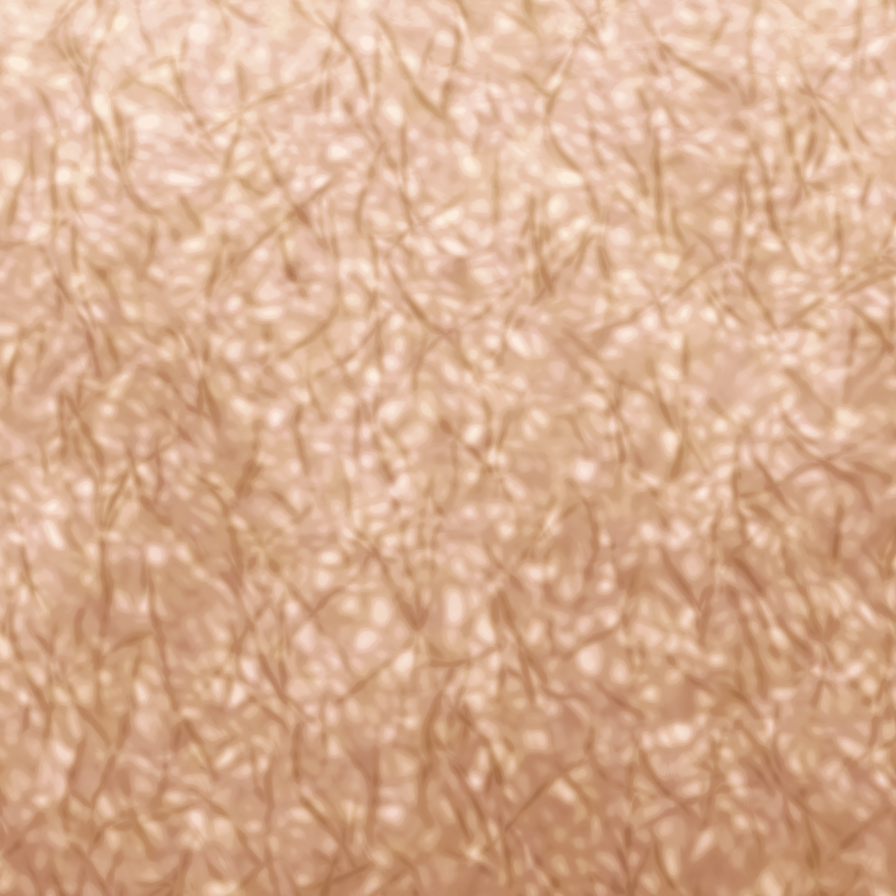
Give the GLSL for this texture, as a Shadertoy shader.

```glsl
// Close-up of skin: soft glossy plates crossed by blurred creases, darker toward the bottom.

vec2 hash2(vec2 p) {
    vec3 q = fract(p.xyx * vec3(0.1031, 0.1030, 0.0973));
    q += dot(q, q.yzx + 33.33);
    return fract((q.xx + q.yz) * q.zy);
}

float noise(vec2 p) {
    vec2 cell = floor(p), f = fract(p);
    f = f * f * (3.0 - 2.0 * f);
    float low = mix(hash2(cell).x, hash2(cell + vec2(1, 0)).x, f.x);
    float high = mix(hash2(cell + vec2(0, 1)).x, hash2(cell + vec2(1, 1)).x, f.x);
    return mix(low, high, f.y);
}

float fbm(vec2 p) {
    float sum = 0.0, weight = 0.5;
    for (int i = 0; i < 3; i++) {
        sum += weight * noise(p);
        p = mat2(1.6, 1.2, -1.2, 1.6) * p + 17.3;
        weight *= 0.5;
    }
    return sum / 0.875;
}

vec2 rotate(vec2 p, float angle) {
    float c = cos(angle), s = sin(angle);
    return vec2(c * p.x + s * p.y, c * p.y - s * p.x);
}

// Returns distance from the cell border and a random value for the cell
vec2 plates(vec2 p) {
    vec2 base = floor(p);
    float nearest = 9.0, second = 9.0, tint = 0.0;
    for (int y = -1; y <= 1; y++)
    for (int x = -1; x <= 1; x++) {
        vec2 id = base + vec2(x, y);
        float d = length(id + hash2(id) - p);
        if (d < nearest) {
            second = nearest;
            nearest = d;
            tint = hash2(id + 71.0).y;
        } else {
            second = min(second, d);
        }
    }
    return vec2(second - nearest, tint);
}

// Plates with slanted glints; they grow taller toward the bottom
float relief(vec2 p) {
    vec2 grid = vec2(43.0 * p.x + 7.0 * p.y, 31.0 * p.y + 11.0 * p.y * p.y);
    vec2 plate = plates(grid + 0.7 * vec2(noise(grid * 1.1), noise(grid * 1.1 + 9.0)));
    float dome = smoothstep(-0.05, 0.6, plate.x);
    float rising = noise(rotate(grid, 0.75) * vec2(0.9, 2.3));
    float falling = noise(rotate(grid, -1.0) * vec2(0.9, 2.3) + 31.0);
    float glint = mix(rising, falling, smoothstep(0.35, 0.65, noise(p * 8.0)));
    return 1.4 * (dome - 0.5) + 1.0 * (plate.y - 0.5) * dome
         + (0.6 + dome) * 1.5 * (glint - 0.5);
}

// Averages the relief over a small disc
float softRelief(vec2 p, float radius) {
    float sum = 0.0;
    for (int i = 0; i < 10; i++) {
        float turn = 2.4 * float(i);
        float reach = radius * sqrt((float(i) + 0.5) / 10.0);
        sum += relief(p + reach * vec2(cos(turn), sin(turn)));
    }
    return sum / 10.0;
}

// Scattered, gently bent strokes around one direction
float creases(vec2 p, float count, float angle, float spread, float width) {
    p *= count;
    width *= count;
    vec2 base = floor(p);
    float cover = 0.0;
    for (int y = -1; y <= 1; y++)
    for (int x = -1; x <= 1; x++) {
        vec2 id = base + vec2(x, y);
        vec2 seed = hash2(id + count * 3.0);
        vec2 shape = hash2(id + 140.0 + count);
        vec2 d = rotate(p - id - seed, angle + spread * (shape.x - 0.5));
        d.y += 0.04 * sin(5.0 * d.x + 6.28 * seed.x);
        float reach = 0.45 + 0.5 * shape.y;
        float taper = 1.0 - smoothstep(0.3 * reach, reach, abs(d.x));
        cover = max(cover, taper * exp(-d.y * d.y / (width * width)));
    }
    return cover;
}

// Sparse soft brown marks
float spots(vec2 p, float count, float radius) {
    p *= count;
    vec2 id = floor(p), seed = hash2(id + 29.0);
    float d = length(fract(p) - 0.3 - 0.4 * seed) / (radius * count);
    return step(0.72, hash2(id + 53.0).x) * exp(-d * d);
}

vec3 skinColor(float tone) {
    vec3 color = mix(vec3(0.66, 0.44, 0.31), vec3(0.74, 0.53, 0.40), smoothstep(-2.7, -1.5, tone));
    color = mix(color, vec3(0.805, 0.625, 0.495), smoothstep(-1.5, -0.6, tone));
    color = mix(color, vec3(0.86, 0.70, 0.58), smoothstep(-0.6, 0.1, tone));
    color = mix(color, vec3(0.91, 0.76, 0.67), smoothstep(0.1, 0.75, tone));
    color = mix(color, vec3(0.95, 0.84, 0.77), smoothstep(0.75, 1.5, tone));
    return mix(color, vec3(0.985, 0.92, 0.86), smoothstep(1.5, 2.7, tone));
}

void mainImage(out vec4 fragColor, in vec2 fragCoord) {
    vec2 uv = fragCoord / iResolution.y;
    vec2 p = uv + 0.03 * (vec2(fbm(uv * 8.0), fbm(uv * 8.0 + 40.0)) - 0.5);

    // Long creases by direction, then short ones
    float lines = creases(p, 7.0, -1.05, 0.5, 0.0055);
    lines = max(lines, 0.9 * creases(p + 3.0, 8.0, 1.5, 0.4, 0.0055));
    lines = max(lines, 0.7 * creases(p + 6.0, 6.0, 0.65, 0.7, 0.005));
    lines = max(lines, 0.75 * creases(p + 9.0, 15.0, -1.2, 1.6, 0.005));

    // Light falls off downward over uneven pigment; focus softens at both ends
    float blur = smoothstep(0.25, 0.55, abs(uv.y - 0.5));
    float blotch = fbm(uv * 5.0 + 12.0) - 0.5;
    float tone = mix(-1.4, 0.9, pow(uv.y, 0.7)) + 0.38;
    tone += 1.25 * softRelief(p, mix(0.0065, 0.008, blur));
    tone += mix(2.0, 1.1, uv.y) * blotch - 1.3 * lines;
    tone -= 1.4 * spots(uv, 5.0, 0.014);

    // Rosy plates and golden creases
    float hue = noise(p * 32.0 + 60.0) - 0.5 - 0.35 * lines;
    vec3 color = skinColor(tone) + hue * vec3(0.0, -0.01, 0.035);
    fragColor = vec4(clamp(color, 0.0, 1.0), 1.0);
}
```
